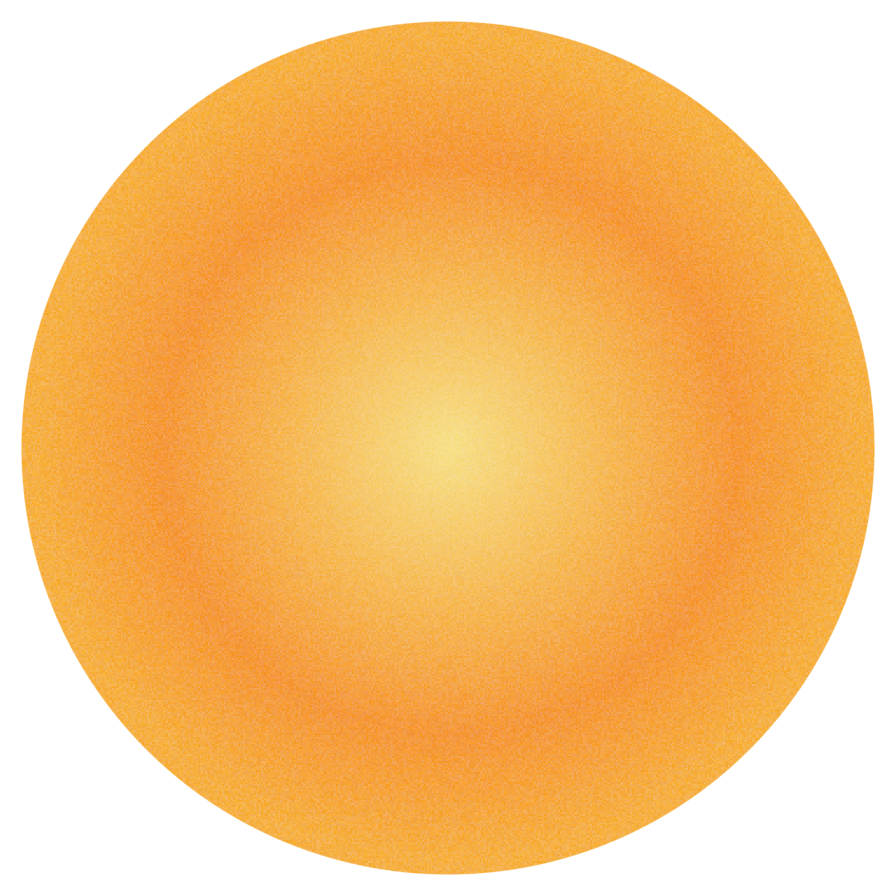
Write a three.js fragment shader that draws this background.

```glsl
// A grainy amber disc on white: a pale yellow core deepens to an orange ring,
// then lightens again towards the rim. Radial colour ramps give the glow,
// and hashed cells give the fine coloured grain.
varying vec2 vUv;

// Sine-free hash: one cell to three values in 0..1
vec3 hash32(vec2 cell) {
  vec3 p = fract(vec3(cell.xyx) * vec3(0.1031, 0.1030, 0.0973));
  p += dot(p, p.yxz + 33.33);
  return fract((p.xxy + p.yzz) * p.zyx);
}

// Core to ring to rim, by distance from the centre
vec3 glowColor(float radius) {
  vec3 core = vec3(0.967, 0.880, 0.545);
  vec3 amber = vec3(0.965, 0.722, 0.335);
  vec3 ring = vec3(0.961, 0.598, 0.232);
  vec3 rim = vec3(0.965, 0.692, 0.268);
  vec3 color = mix(core, amber, smoothstep(-0.10, 0.20, radius) * 1.35 - 0.35);
  color = mix(core, amber, clamp(radius / 0.18, 0.0, 1.0));
  color = mix(color, ring, clamp((radius - 0.18) / 0.14, 0.0, 1.0));
  return mix(color, rim, clamp((radius - 0.32) / 0.14, 0.0, 1.0));
}

void main() {
  vec2 fromCenter = vUv - 0.5;
  float radius = length(fromCenter);
  vec3 color = glowColor(length(fromCenter - vec2(0.002, 0.0)));

  // Grain: mostly in blue, stronger away from the core
  vec3 grain = hash32(floor(vUv * 512.0)) - 0.5;
  float strength = mix(0.45, 1.0, smoothstep(0.0, 0.3, radius));
  color += strength * (grain.x * vec3(-0.02, 0.03, 0.20)
                     + grain.y * vec3(0.02, 0.05, 0.04));

  // Disc with a soft edge on white
  float disc = 1.0 - smoothstep(0.475, 0.477, radius);
  gl_FragColor = vec4(mix(vec3(1.0), color, disc), 1.0);
}
```
